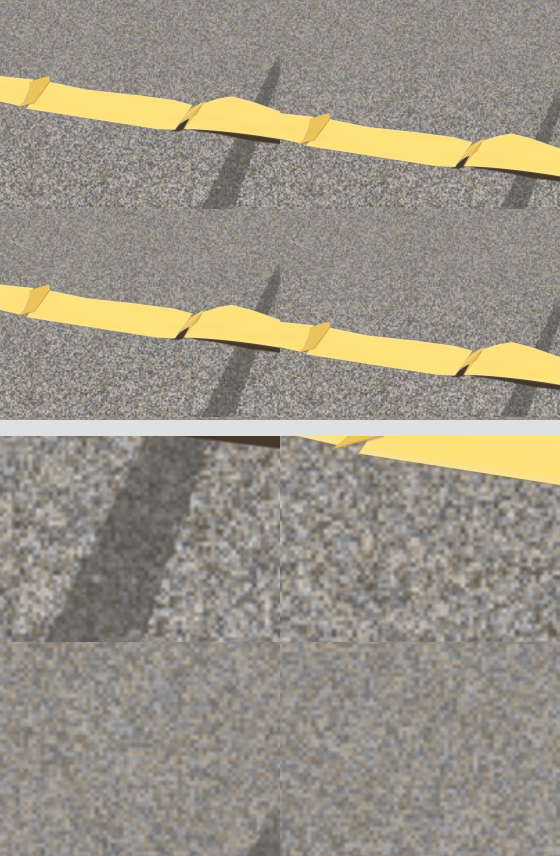
Top, the full canvas; bottom, a detail of the centre.
Reproduce this texture procedurally as a Shadertoy shader.

```glsl
// Draws folded yellow tape lying across speckled asphalt with a dark stripe, two repeats each way.

const vec2 CANVAS = vec2(768.0, 576.0);  // layout units
const vec2 TILE = vec2(384.0, 286.0);
const float COLUMN_DROP = 51.0;

const vec3 ASPHALT = vec3(0.575, 0.557, 0.535);
const vec3 STRIPE = vec3(0.42, 0.41, 0.395);
const vec3 TAPE = vec3(1.00, 0.885, 0.48);
const vec3 TAPE_LIGHT = vec3(0.97, 0.89, 0.59);
const vec3 TAPE_FOLD = vec3(0.93, 0.77, 0.36);
const vec3 CREASE = vec3(0.64, 0.53, 0.30);
const vec3 SHADOW = vec3(0.27, 0.22, 0.17);

float hash(vec2 p) {
    vec3 q = fract(vec3(p.xyx) * 0.1031);
    q += dot(q, q.yzx + 33.33);
    return fract((q.x + q.y) * q.z);
}

float noise(vec2 p) {
    vec2 i = floor(p), f = fract(p);
    f = f * f * (3.0 - 2.0 * f);
    return mix(mix(hash(i), hash(i + vec2(1, 0)), f.x),
               mix(hash(i + vec2(0, 1)), hash(i + vec2(1, 1)), f.x), f.y);
}

float segmentDistance(vec2 p, vec2 a, vec2 b) {
    vec2 d = b - a;
    return length(p - a - d * clamp(dot(p - a, d) / max(dot(d, d), 1e-4), 0.0, 1.0));
}

// Signed distance to a polygon; repeated corners are allowed
float polygon(vec2 p, vec2 v[8]) {
    float d = 1e5, side = 1.0;
    for (int i = 0; i < 8; i++) {
        vec2 a = v[i], b = v[(i + 1) % 8];
        d = min(d, segmentDistance(p, a, b));
        if ((a.y > p.y) != (b.y > p.y) &&
            p.x < a.x + (b.x - a.x) * (p.y - a.y) / (b.y - a.y)) side = -side;
    }
    return side * d;
}

float quad(vec2 p, vec2 a, vec2 b, vec2 c, vec2 d) {
    return polygon(p, vec2[8](a, b, c, d, d, d, d, d));
}

float cover(float d, float soft) {
    return 1.0 - smoothstep(-soft, soft, d);
}

// Stone grain is coarser and stronger toward the bottom of each tile
vec3 asphalt(vec2 p) {
    float near = smoothstep(60.0, 250.0, p.y);
    float fine = noise(p / 1.9) - 0.5;
    float coarse = noise(p / 3.1 + 71.0) - 0.5;
    float patches = noise(p / 45.0 + 9.0) - 0.5;
    float tint = noise(p / 3.4 + 205.0) - 0.5;
    float grain = mix(0.17, 0.25, near) * fine + mix(0.10, 0.23, near) * coarse;
    return ASPHALT + grain + 0.02 * patches + tint * vec3(0.05, 0.01, -0.06);
}

// Slanted stripe that narrows upward, with worn pale flecks
float stripe(vec2 p, float soft) {
    float up = 285.0 - p.y;
    float left = 277.0 + 0.494 * up, right = 321.0 + 0.345 * up;
    float ragged = 2.5 * (noise(p / 5.0) - 0.5);
    float d = max(left - p.x, p.x - right) + ragged;
    float worn = smoothstep(0.72, 0.95, noise(p / 6.0 + 33.0));
    return cover(d, soft + 1.0) * smoothstep(65.0, 98.0, p.y) * (1.0 - 0.4 * worn);
}

vec3 tape(vec3 color, vec2 p, float soft) {
    float under = polygon(p, vec2[8](vec2(252, 175), vec2(290, 174), vec2(330, 178), vec2(385, 188),
        vec2(385, 198), vec2(345, 193), vec2(300, 184), vec2(270, 180)));
    float gap = quad(p, vec2(234, 180), vec2(264, 158), vec2(255, 177), vec2(246, 180));
    float start = quad(p, vec2(-1, 104), vec2(46, 109), vec2(30, 146), vec2(-1, 139));
    float middle = polygon(p, vec2[8](vec2(62, 111), vec2(120, 123), vec2(185, 130), vec2(238, 137),
        vec2(264, 144), vec2(240, 178), vec2(215, 177), vec2(36, 149)));
    float end = polygon(p, vec2[8](vec2(262, 159), vec2(278, 142), vec2(300, 135), vec2(318, 132),
        vec2(345, 139), vec2(385, 153), vec2(385, 191), vec2(252, 177)));
    // Hollow the lower edge of the raised end piece
    end = max(end, p.y - 177.0 - 14.0 * pow(clamp((p.x - 252.0) / 133.0, 0.0, 1.0), 1.6));
    float flap = polygon(p, vec2[8](vec2(41, 112), vec2(67, 104), vec2(69, 111), vec2(58, 128),
        vec2(47, 141), vec2(24, 147), vec2(33, 139), vec2(39, 125)));
    float twist = quad(p, vec2(261, 149), vec2(280, 139), vec2(271, 157), vec2(246, 169));

    float flat_ = min(start, min(middle, end));
    vec3 surface = TAPE + 0.03 * (noise(p * vec2(0.02, 0.08)) - 0.5);
    surface = mix(TAPE_LIGHT, surface, smoothstep(0.0, 4.0, -flat_));

    color = mix(color, SHADOW, cover(under, soft + 0.6));
    color = mix(color, SHADOW, cover(gap, soft + 0.4));
    color = mix(color, CREASE, 0.35 * cover(flat_ - 1.0, soft + 0.8));
    color = mix(color, surface, cover(flat_, soft));
    color = mix(color, TAPE_FOLD, cover(min(flap, twist), soft));

    // Creases and the bright rim along each fold
    float crease = min(segmentDistance(p, vec2(25, 147), vec2(47, 141)),
                       segmentDistance(p, vec2(47, 141), vec2(69, 111)));
    crease = min(crease, segmentDistance(p, vec2(253, 175), vec2(276, 145)));
    color = mix(color, CREASE, 0.6 * cover(crease - 0.5, soft + 0.4));
    float rim = segmentDistance(p, vec2(250, 163), vec2(276, 142));
    return mix(color, TAPE_LIGHT, 0.6 * cover(rim - 0.8, soft + 0.5));
}

void mainImage(out vec4 fragColor, in vec2 fragCoord) {
    vec2 p = fragCoord / iResolution.xy * CANVAS;
    p.y = CANVAS.y - p.y;
    float soft = 0.7 * CANVAS.x / iResolution.x;
    vec2 ground = mod(p, TILE);
    vec2 local = ground - vec2(0.0, COLUMN_DROP * floor(p.x / TILE.x));

    vec3 color = asphalt(ground);
    vec3 stripeColor = STRIPE + 0.45 * (color - ASPHALT);
    color = mix(color, stripeColor, stripe(local, soft));
    fragColor = vec4(clamp(tape(color, local, soft), 0.0, 1.0), 1.0);
}
```
